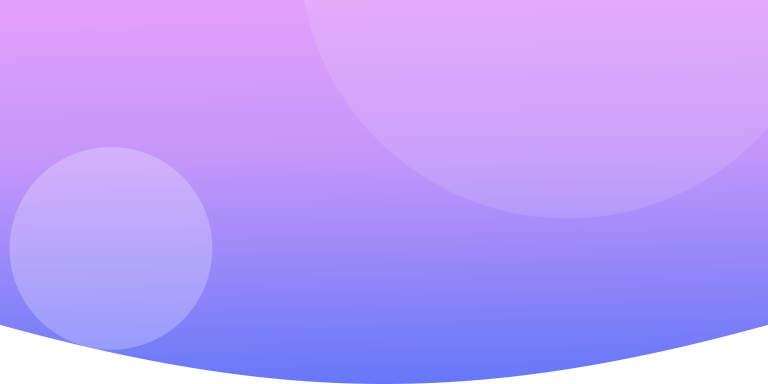
Reproduce this background procedurally as a Shadertoy shader.

```glsl
#define TOP_PINK vec3(0.888, 0.628, 0.982)
#define MID_VIOLET vec3(0.765, 0.588, 0.978)
#define LOW_BLUE vec3(0.400, 0.470, 0.970)
#define MID_STOP 0.59
#define TILT 0.02
#define BIG_DISC vec3(1.477, 1.128, 0.697)
#define BIG_ALPHA 0.11
#define SMALL_DISC vec3(0.289, 0.353, 0.264)
#define SMALL_ALPHA 0.24
#define EDGE_RISE 0.154
#define EDGE_BEND 0.6

// Coverage of a shape from its signed distance, one pixel soft
float coverage(float dist) {
    return clamp(0.5 - dist * iResolution.y, 0.0, 1.0);
}

// Disc packed as centre.xy, radius
float discDistance(vec2 p, vec3 disc) {
    return length(p - disc.xy) - disc.z;
}

// Three-stop gradient, t = 0 at the bottom
vec3 skyGradient(float t) {
    vec3 lower = mix(LOW_BLUE, MID_VIOLET, clamp(t / MID_STOP, 0.0, 1.0));
    return mix(lower, TOP_PINK, clamp((t - MID_STOP) / (1.0 - MID_STOP), 0.0, 1.0));
}

// Height of the bowed lower edge, side = -1 to 1 across the canvas
float edgeHeight(float side) {
    float bow = sqrt(1.0 + EDGE_BEND * side * side) - 1.0;
    return EDGE_RISE * bow / (sqrt(1.0 + EDGE_BEND) - 1.0);
}

void mainImage(out vec4 fragColor, in vec2 fragCoord) {
    // Canvas height is 1; the layout is two units wide
    vec2 p = fragCoord / iResolution.y;
    float side = 2.0 * fragCoord.x / iResolution.x - 1.0;
    p.x = side + 1.0 + side * (0.5 * iResolution.x / iResolution.y - 1.0);

    vec3 color = skyGradient(p.y - TILT * side);

    // Translucent white discs
    color = mix(color, vec3(1.0), BIG_ALPHA * coverage(discDistance(p, BIG_DISC)));
    color = mix(color, vec3(1.0), SMALL_ALPHA * coverage(discDistance(p, SMALL_DISC)));

    // White area under the curve
    color = mix(color, vec3(1.0), coverage(p.y - edgeHeight(side)));

    fragColor = vec4(color, 1.0);
}
```
